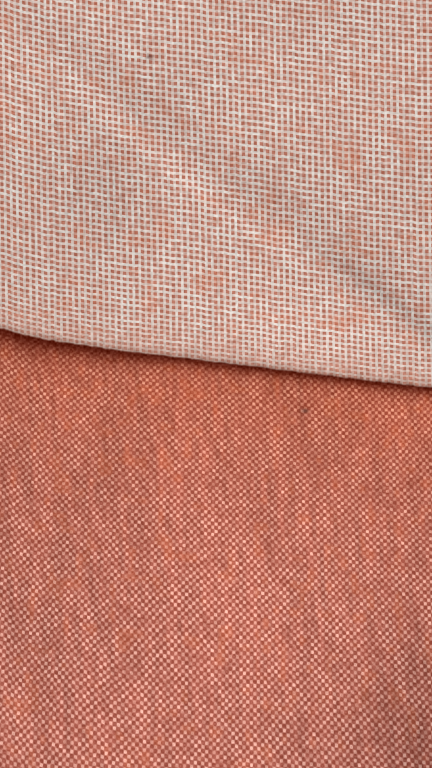
This texture is drawn by a WebGL 1 fragment shader. Its source:

```glsl
precision highp float;
// Two folded woven cloths: a pale open grid rolled over a coral basket weave.
// Thread profiles are cosines in bent cloth coordinates; value noise adds slubs
// and soft folds, and a curved boundary carries the roll and contact shadow.

uniform vec2 u_resolution;

const float PI = 3.14159265;
const float ASPECT = 0.5625;
const float GRID_COLUMNS = 71.0;
const float GRID_ROWS = 122.0;
const float BASKET_COLUMNS = 128.0;
const float BASKET_ROWS = 232.0;
const float GRAIN = 0.13;
const vec3 PALE_THREAD = vec3(0.865, 0.835, 0.805);
const vec3 CORAL_GAP = vec3(0.695, 0.435, 0.365);
const vec3 ROLL_TINT = vec3(0.83, 0.62, 0.55);
const vec3 CORAL_THREAD = vec3(0.640, 0.340, 0.285);
const vec3 PINK_THREAD = vec3(0.905, 0.665, 0.605);
const vec3 ORANGE_SLUB = vec3(0.79, 0.42, 0.29);
const vec3 SHADOW = vec3(0.31, 0.08, 0.035);

float hash(vec2 p) {
  return fract(sin(dot(p, vec2(127.1, 311.7))) * 43758.5453);
}

float noise(vec2 p) {
  vec2 i = floor(p);
  vec2 f = fract(p);
  f = f * f * (3.0 - 2.0 * f);
  return mix(mix(hash(i), hash(i + vec2(1.0, 0.0)), f.x),
             mix(hash(i + vec2(0.0, 1.0)), hash(i + vec2(1.0, 1.0)), f.x), f.y);
}

float bump(float x, float width) {
  return exp(-x * x / (width * width));
}

// Soft elliptical patch of light or shade
float patchAt(vec2 uv, vec2 center, vec2 radius) {
  vec2 d = (uv - center) / radius;
  return exp(-dot(d, d));
}

float foldEdge(float x) {
  return 0.562 - 0.067 * x + 0.011 * exp(-12.0 * x);
}

float threadProfile(float t) {
  return smoothstep(0.22, 0.92, 0.5 + 0.5 * cos(2.0 * PI * t));
}

vec3 gridCloth(vec2 uv, float height) {
  // Rows crowd together as the cloth rolls away at its lower edge
  float wobble = noise(uv * vec2(2.5, 3.0)) - 0.5;
  float u = uv.x * GRID_COLUMNS + uv.y * 1.8 + wobble * 0.5;
  float v = height * GRID_ROWS + 3.0 * (1.0 - exp(-14.0 * height)) + wobble * 0.7;
  float warpGain = 0.46 + 0.55 * noise(vec2(floor(u + 0.5) * 7.3, v * 0.6));
  float weftGain = 0.48 + 0.55 * noise(vec2(u * 0.6, floor(v + 0.5) * 5.7));
  float warp = threadProfile(u) * warpGain;
  float weft = threadProfile(v) * weftGain;
  float cover = 1.0 - (1.0 - min(warp, 1.0)) * (1.0 - min(weft, 1.0));
  vec3 color = mix(CORAL_GAP, PALE_THREAD, cover);

  float slub = smoothstep(0.62, 0.95, noise(vec2(u * 0.35, v * 0.6) + 31.0));
  color = mix(color, ORANGE_SLUB, slub * (0.30 - 0.18 * cover));

  // Diagonal crease: a lit ridge that turns into a dark valley at the right
  float crease = uv.y - (0.955 - 0.40 * uv.x) - 0.010 * sin(uv.x * 9.0);
  float ridge = bump(crease + 0.010, 0.018) * smoothstep(0.08, 0.25, uv.x);
  float valley = bump(crease - 0.006, 0.020) * smoothstep(0.62, 0.88, uv.x);
  float light = 1.0 + 0.05 * ridge * (1.0 - smoothstep(0.6, 0.85, uv.x));
  light -= 0.12 * valley + 0.035 * bump(crease - 0.045, 0.030);
  light -= 0.06 * patchAt(uv, vec2(0.25, 0.75), vec2(0.13, 0.07));
  light += 0.06 * patchAt(uv, vec2(0.75, 0.57), vec2(0.25, 0.05));
  light += 0.05 * (noise(uv * vec2(5.0, 8.0) + 8.0) - 0.5);

  float roll = exp(-max(height, 0.0) / 0.022);
  color = mix(color, ROLL_TINT, 0.50 * roll);
  light -= 0.24 * exp(-max(height, 0.0) / 0.005);
  return color * light;
}

vec3 basketCloth(vec2 uv, float depth) {
  // Cells grow toward the viewer at the bottom
  float wobble = noise(uv * vec2(6.0, 9.0) + 4.0) - 0.5;
  float u = (uv.x - 0.5) * (BASKET_COLUMNS - 24.0 * depth) + 3.0 * depth + wobble;
  float v = BASKET_ROWS * depth - 50.0 * depth * depth + wobble * 1.2;
  float dots = smoothstep(-0.50, 0.80, cos(PI * u) * cos(PI * v));
  float stitch = hash(floor(vec2(u, v) + 0.5));
  float yarn = noise(vec2(u * 0.5, v * 0.25));
  float pinkness = 0.84 + 0.16 * smoothstep(0.0, 0.42, depth);
  float cover = dots * pinkness * (0.50 + 0.48 * stitch + 0.36 * yarn);
  vec3 color = mix(CORAL_THREAD, PINK_THREAD, min(cover, 1.1));

  float streak = noise(vec2(uv.x * 80.0 + uv.y * 9.0, uv.y * 22.0));
  float slub = smoothstep(0.60, 0.95, noise(vec2(u * 0.40, v * 0.28) + 19.0));
  color = mix(color, ORANGE_SLUB, 0.35 * slub * (1.0 - 0.5 * cover));
  color *= mix(vec3(1.0), vec3(1.04, 0.93, 0.82), exp(-max(depth, 0.0) * 7.0));

  float light = 1.01 + 0.11 * (streak - 0.5);
  light += 0.07 * (noise(uv * vec2(7.0, 6.0) + 2.0) - 0.5);
  light += 0.06 * patchAt(uv, vec2(0.50, 0.27), vec2(0.22, 0.20));
  light -= 0.15 * patchAt(uv, vec2(1.0, 0.03), vec2(0.16, 0.13));
  light -= 0.05 * patchAt(uv, vec2(0.0, 0.28), vec2(0.12, 0.20));
  color *= light;

  // Contact shadow below the roll, widest at the left
  float reach = mix(0.018, 0.010, smoothstep(0.0, 0.5, uv.x));
  float contact = exp(-pow(max(depth, 0.0) / reach, 1.5));
  color *= 1.0 - 0.10 * exp(-max(depth, 0.0) / 0.04);
  return mix(color, SHADOW, 0.95 * contact);
}

void main() {
  vec2 uv = gl_FragCoord.xy / u_resolution;
  float fuzz = 0.0014 * (noise(vec2(uv.x * 90.0, 3.0)) - 0.5);
  float height = uv.y - foldEdge(uv.x) - fuzz;
  float blend = smoothstep(-0.0018, 0.0018, height);
  vec3 color = mix(basketCloth(uv, -height), gridCloth(uv, height), blend);

  // Stray specks and fine fibre grain
  vec2 speckSize = vec2(0.006 / ASPECT, 0.004) * 0.75;
  float specks = patchAt(uv, vec2(0.706, 0.465), speckSize)
               + patchAt(uv, vec2(0.347, 0.926), speckSize);
  color = mix(color, vec3(0.38, 0.24, 0.21), 0.65 * min(specks, 1.0));
  color += GRAIN * (noise(uv * vec2(ASPECT, 1.0) * 400.0) - 0.5);
  gl_FragColor = vec4(clamp(color, 0.0, 1.0), 1.0);
}
```
